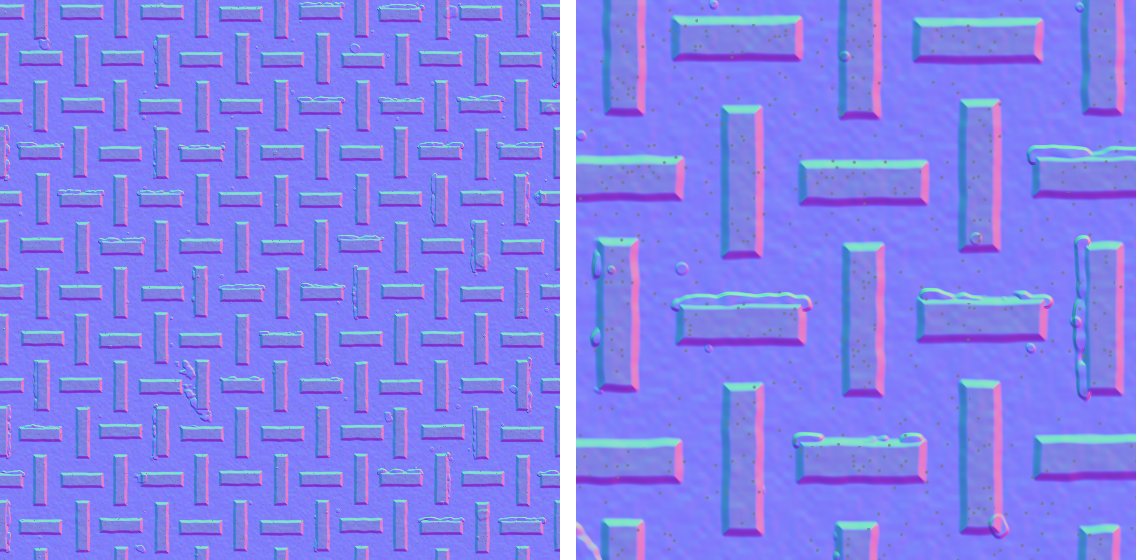
Left, the full canvas; right, a detail of the centre.
A three.js fragment shader for this texture map:

```glsl
varying vec2 vUv;

const vec2 GRID = vec2(14.0, 12.0);       // bars across and up
const vec2 ORIGIN = vec2(0.036, 0.72);    // lattice offset, in cells
const vec2 FLAT_BAR = vec2(0.0365, 0.0112);
const vec2 TALL_BAR = vec2(0.0103, 0.0436);
const float BEVEL = 0.0029;
const float BAR_HEIGHT = 0.0058;
const float STEP_SIZE = 0.0008;

float hash(vec2 p) {
  return fract(sin(dot(p, vec2(12.9898, 78.233))) * 43758.55);
}

vec2 hash2(vec2 p) {
  return vec2(hash(p + 3.1), hash(p + 17.7));
}

// Value noise that wraps after one unit
float noise(vec2 uv, float period) {
  vec2 p = uv * period;
  vec2 i = floor(p);
  vec2 f = fract(p);
  f = f * f * (3.0 - 2.0 * f);
  vec2 a = mod(i, period);
  vec2 b = mod(i + 1.0, period);
  return mix(mix(hash(a), hash(vec2(b.x, a.y)), f.x),
             mix(hash(vec2(a.x, b.y)), hash(b), f.x), f.y);
}

float boxDistance(vec2 p, vec2 halfSize) {
  vec2 q = abs(p) - halfSize;
  return length(max(q, 0.0)) + min(max(q.x, q.y), 0.0);
}

// x: distance to the nearest bar, y: strength of the crust beside it
vec2 barField(vec2 uv) {
  vec2 nearest = floor(uv * GRID - ORIGIN + 0.5);
  vec2 field = vec2(1.0, 0.0);
  for (int y = -1; y <= 1; y++) {
    for (int x = -1; x <= 1; x++) {
      vec2 cell = nearest + vec2(float(x), float(y));
      vec2 id = mod(cell, GRID);
      vec2 jitter = (hash2(id) - 0.5) * 0.005;
      vec2 p = uv - (cell + ORIGIN) / GRID - jitter;
      float isFlat = mod(id.x + id.y, 2.0);
      float d = boxDistance(p, mix(TALL_BAR, FLAT_BAR, isFlat));
      float side = mix(p.x * sign(hash(id + 5.3) - 0.5), p.y, isFlat);
      float worn = smoothstep(0.55, 0.95, hash(id + 9.4) + 0.1 * isFlat);
      float crust = worn * smoothstep(0.004, 0.010, side) * (1.0 - smoothstep(0.001, 0.011, d));
      field = vec2(min(field.x, d), max(field.y, crust));
    }
  }
  field.x += (noise(uv, 80.0) - 0.5) * 0.0014;
  return field;
}

// Sparse round lumps, at most one per cell
float pebbles(vec2 uv, float period, float chance) {
  vec2 id = mod(floor(uv * period), period);
  vec2 p = fract(uv * period) - 0.5 - (hash2(id) - 0.5) * 0.3;
  float radius = mix(0.12, 0.26, hash(id + 2.6));
  float d = length(p) + (noise(uv, 140.0) - 0.5) * 0.1;
  return step(1.0 - chance, hash(id + 31.0)) * (1.0 - smoothstep(radius * 0.65, radius, d));
}

// Slanted damaged strip
float scar(vec2 uv) {
  vec2 p = uv - vec2(0.345, 0.305);
  return 1.0 - smoothstep(0.008, 0.032, length(vec2(p.x + p.y * 0.5, p.y * 0.3)));
}

float surfaceHeight(vec2 uv) {
  vec2 field = barField(uv);
  float bar = 1.0 - smoothstep(-BEVEL, BEVEL, field.x);
  float grain = noise(uv, 220.0) * 0.0004 + noise(uv, 96.0) * 0.0005;
  float rough = 0.6 * noise(uv, 75.0) + 0.4 * noise(uv, 170.0);
  float wear = max(field.y, 0.8 * scar(uv));
  float flakes = smoothstep(0.24, 0.38, wear * rough) * (0.5 + rough);
  float lumps = pebbles(uv, 18.0, 0.03) * 0.0022 + pebbles(uv, 64.0, 0.02) * 0.0012;
  return max(BAR_HEIGHT * bar, flakes * 0.003) + grain + lumps * (0.6 + 0.6 * rough);
}

vec3 surfaceNormal(vec2 uv, float e) {
  vec2 slope = vec2(
    surfaceHeight(uv + vec2(e, 0.0)) - surfaceHeight(uv - vec2(e, 0.0)),
    surfaceHeight(uv + vec2(0.0, e)) - surfaceHeight(uv - vec2(0.0, e))) / (2.0 * e);
  return normalize(vec3(-slope, 1.0));
}

float speckles(vec2 uv, float period, float chance) {
  vec2 id = mod(floor(uv * period), period);
  vec2 p = fract(uv * period) - 0.5 - (hash2(id) - 0.5) * 0.4;
  return step(1.0 - chance, hash(id + 7.9)) * (1.0 - smoothstep(0.15, 0.45, length(p)));
}

void main() {
  // Softer tilt towards the left and the bottom
  vec3 normal = surfaceNormal(vUv, STEP_SIZE);
  normal.xy *= mix(vec2(0.65, 0.75), vec2(1.0), step(0.0, normal.xy));
  vec3 color = (normal * 0.5 + 0.5) * vec3(1.0, 0.985, 0.985);

  // Duller bar tops with olive specks
  float top = 1.0 - smoothstep(-0.004, -0.001, barField(vUv).x);
  color += vec3(0.0, 0.015, -0.085) * top;
  float specks = speckles(vUv, 320.0, mix(0.03, 0.11, top));
  color = mix(color, vec3(0.46, 0.46, 0.50), specks * 0.7);

  gl_FragColor = vec4(color, 1.0);
}
```
